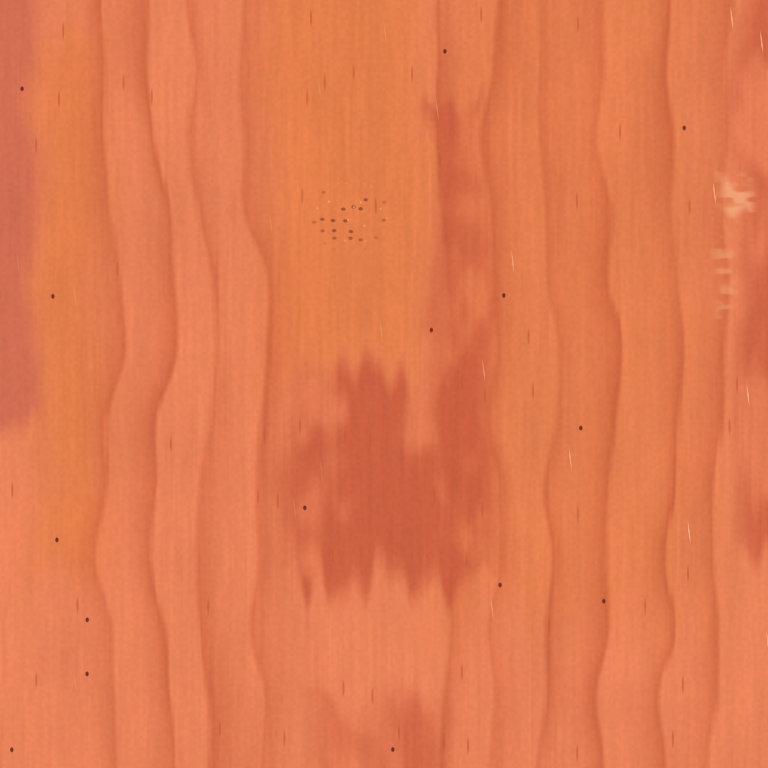
A three.js fragment shader for this texture:

```glsl
// Draws a worn, orange-stained plywood board with wavy vertical grain and ruddy patches.
varying vec2 vUv;

float hash(vec2 p) {
  vec3 q = fract(p.xyx * 0.1031);
  q += dot(q, q.yzx + 33.33);
  return fract((q.x + q.y) * q.z);
}

float noise(vec2 p) {
  vec2 i = floor(p), f = fract(p);
  f = f * f * (3.0 - 2.0 * f);
  vec2 e = vec2(1.0, 0.0);
  return mix(mix(hash(i), hash(i + e), f.x),
             mix(hash(i + e.yx), hash(i + e.xx), f.x), f.y);
}

float fbm(vec2 p) {
  return 0.55 * noise(p) + 0.3 * noise(p * 2.1 + 7.0) + 0.15 * noise(p * 4.3 + 19.0);
}

// Soft rectangle between two corners
float softBox(vec2 p, vec2 low, vec2 high, float soft) {
  vec2 d = abs(p - 0.5 * (low + high)) - 0.5 * (high - low);
  float dist = length(max(d, 0.0)) + min(max(d.x, d.y), 0.0);
  return 1.0 - smoothstep(-soft, soft, dist);
}

// One swaying growth ring: crisp on one side, fading out on the other
float grainLine(vec2 p, float x, float seed) {
  float sway = 0.045 * (noise(vec2(x * 5.0, p.y * 3.5)) - 0.5)
             + 0.024 * (noise(vec2(x * 9.0 + seed, p.y * 11.0)) - 0.5);
  float side = hash(vec2(seed, 3.0)) > 0.4 ? 1.0 : -1.0;
  float d = (p.x - x - sway) * side;
  float width = mix(0.006, 0.028, noise(vec2(seed * 7.0, p.y * 5.0)));
  float body = smoothstep(-0.008, 0.002, d) * exp(-max(d, 0.0) / width);
  return body * mix(0.4, 1.0, noise(vec2(seed * 3.0 + 50.0, p.y * 6.0)));
}

// Scattered ellipses, at most one per cell; size is the radius in canvas units
float flecks(vec2 p, vec2 cells, vec2 size, float share, float seed) {
  vec2 g = p * cells;
  vec2 id = floor(g) + seed;
  vec2 centre = 0.2 + 0.6 * vec2(hash(id), hash(id + 17.0));
  vec2 d = (fract(g) - centre) / (cells * size);
  return step(1.0 - share, hash(id + 41.0)) * (1.0 - smoothstep(0.4, 1.2, length(d)));
}

void main() {
  vec3 salmon = vec3(0.91, 0.508, 0.348);
  vec3 honey = vec3(0.893, 0.495, 0.295);
  vec3 ringBrown = vec3(0.76, 0.345, 0.215);
  vec3 ruddy = vec3(0.785, 0.36, 0.247);
  vec3 rose = vec3(0.80, 0.41, 0.315);
  vec3 pale = vec3(0.97, 0.70, 0.53);
  vec3 pit = vec3(0.38, 0.14, 0.10);

  vec2 p = vUv;
  float streak = noise(p * vec2(170.0, 7.0));
  float fibre = noise(p * vec2(300.0, 22.0));
  float blotch = fbm(p * vec2(13.0, 7.0));

  // Ragged coordinates give stains feathered, vertical ends
  vec2 ragged = p + vec2(0.05 * (fbm(p * vec2(9.0, 8.0) + 5.0) - 0.5),
                         0.07 * (noise(p * vec2(65.0, 4.0)) - 0.5)
                         + 0.05 * (noise(p * vec2(14.0, 6.0)) - 0.5));

  // Salmon ground with honey zones
  float golden = softBox(ragged, vec2(0.34, 0.53), vec2(0.56, 1.1), 0.05);
  golden = max(golden, softBox(ragged, vec2(0.05, 0.28), vec2(0.13, 0.95), 0.04));
  golden = max(golden, 0.65 * softBox(ragged, vec2(0.58, 0.2), vec2(0.92, 1.1), 0.08));
  vec3 colour = mix(salmon, honey, golden);
  colour *= 1.0 + 0.06 * (blotch - 0.5);

  // Growth rings on both sides of the plain middle
  float grain = 0.0;
  vec2 fine = p + vec2(0.005 * (streak - 0.5), 0.0);
  for (int i = 0; i < 10; i++) {
    float n = float(i);
    float x = i < 4 ? 0.14 + 0.061 * n : 0.565 + 0.073 * (n - 4.0);
    x += 0.014 * (hash(vec2(n, 8.0)) - 0.5);
    grain = max(grain, grainLine(fine, x, n + 1.0));
  }
  colour = mix(colour, ringBrown, 0.72 * grain);

  // Ruddy stains and the darker board edges
  float stain = softBox(ragged, vec2(0.38, 0.25), vec2(0.64, 0.525), 0.025);
  stain = max(stain, 0.85 * softBox(ragged, vec2(0.565, 0.5), vec2(0.645, 0.88), 0.018));
  stain = max(stain, 0.8 * softBox(ragged, vec2(0.43, -0.1), vec2(0.58, 0.10), 0.03));
  stain = max(stain, 0.85 * softBox(ragged, vec2(0.965, 0.28), vec2(1.1, 1.1), 0.025));
  stain *= 1.0 - 0.75 * smoothstep(0.5, 0.72, blotch);
  colour = mix(colour, ruddy, 0.88 * stain);
  float edge = softBox(ragged, vec2(-0.1, 0.48), vec2(0.045, 1.1), 0.02);
  colour = mix(colour, rose, 0.8 * edge);

  // Fibres, open pores and surface mottling
  colour *= 1.0 + 0.035 * (streak - 0.5) + 0.03 * (fibre - 0.5);
  colour *= 1.0 + 0.035 * (noise(p * 250.0) - 0.5);
  float pores = flecks(p, vec2(34.0, 13.0), vec2(0.0018, 0.012), 0.13, 3.0);
  colour = mix(colour, ringBrown, 0.55 * pores);

  // Scuffs and thin scratches, mostly at the right
  float scuff = softBox(ragged, vec2(0.93, 0.73), vec2(0.97, 0.79), 0.012);
  scuff = max(scuff, 0.6 * softBox(ragged, vec2(0.925, 0.6), vec2(0.95, 0.68), 0.01));
  scuff *= smoothstep(0.35, 0.75, noise(p * vec2(55.0, 150.0)));
  float scratch = flecks(p + vec2(0.12 * p.y, 0.0), vec2(22.0, 11.0),
                         vec2(0.0012, 0.015), 0.09, 60.0);
  scratch *= mix(0.15, 0.8, smoothstep(0.4, 0.9, p.x));
  colour = mix(colour, pale, max(0.65 * scuff, scratch));

  // Small pits, gathered into one worn spot
  float worn = 1.0 - smoothstep(0.025, 0.06, length((p - vec2(0.455, 0.72)) * vec2(0.9, 1.1)));
  float pits = flecks(p, vec2(22.0), vec2(0.0026, 0.0036), 0.05, 90.0);
  float chips = worn * flecks(p, vec2(75.0), vec2(0.0035, 0.0026), 0.38, 120.0);
  float specks = worn * flecks(p, vec2(90.0), vec2(0.0018), 0.25, 150.0);
  colour = mix(colour, pit, max(0.85 * pits, 0.5 * chips));
  colour = mix(colour, pale, 0.6 * specks);

  gl_FragColor = vec4(colour, 1.0);
}
```
